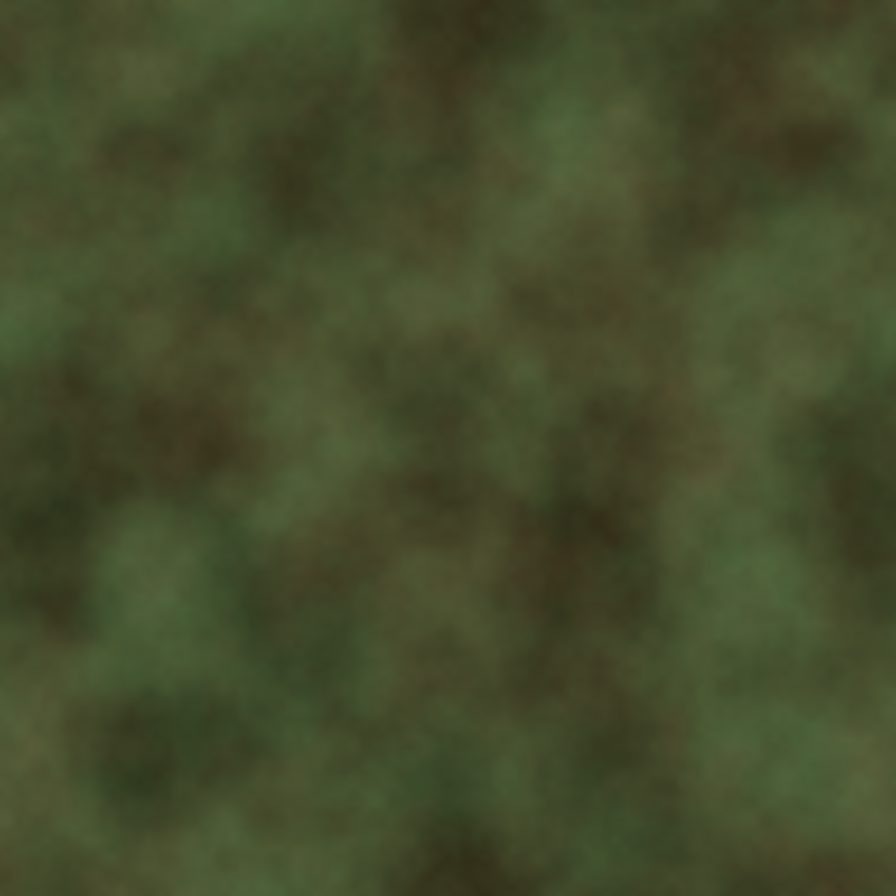
This texture is drawn by a WebGL 1 fragment shader. Its source:

```glsl
precision highp float;
// Soft mossy camouflage: blurred patches of dark brown, olive and muted green, tiling.
uniform vec2 u_resolution;

const vec3 MEAN_COLOR = vec3(0.264, 0.293, 0.169);
const vec3 TONE_SWING = vec3(0.0260, 0.0345, 0.0230);  // colour change per unit of tone
const vec3 HUE_SWING = vec3(0.0085, -0.0075, -0.0030); // green towards brown
const float TONE_CELLS = 6.0;
const float HUE_CELLS = 8.0;
const float GAIN = 0.57;
const float NOISE_SPREAD = 0.1165; // typical deviation of the layered noise
const int OCTAVES = 5;

float hash(vec2 cell, float seed) {
  vec3 p = fract(vec3(cell.xyx + seed) * vec3(0.1031, 0.1030, 0.0973));
  p += dot(p, p.yzx + 33.33);
  return fract((p.x + p.y) * p.z);
}

// Value noise whose lattice wraps after the given number of cells.
float wrappedNoise(vec2 p, float cells, float seed) {
  vec2 lower = mod(floor(p), cells);
  vec2 upper = mod(lower + 1.0, cells);
  vec2 f = fract(p);
  f = f * f * f * (f * (f * 6.0 - 15.0) + 10.0);
  float bottom = mix(hash(lower, seed), hash(vec2(upper.x, lower.y), seed), f.x);
  float top = mix(hash(vec2(lower.x, upper.y), seed), hash(upper, seed), f.x);
  return mix(bottom, top, f.y);
}

// Layered noise, centred on zero with a deviation near one.
float clouds(vec2 uv, float cells, float seed) {
  float sum = 0.0;
  float total = 0.0;
  float weight = 1.0;
  for (int i = 0; i < OCTAVES; i++) {
    sum += weight * wrappedNoise(uv * cells, cells, seed);
    total += weight;
    weight *= GAIN;
    cells *= 2.0;
    seed += 17.3;
  }
  return (sum / total - 0.5) / NOISE_SPREAD;
}

void main() {
  vec2 uv = gl_FragCoord.xy / u_resolution;
  float tone = clouds(uv, TONE_CELLS, 11.7);
  float hue = clouds(uv, HUE_CELLS, 142.9);
  vec3 color = MEAN_COLOR + TONE_SWING * tone + HUE_SWING * hue;
  gl_FragColor = vec4(color, 1.0);
}
```
